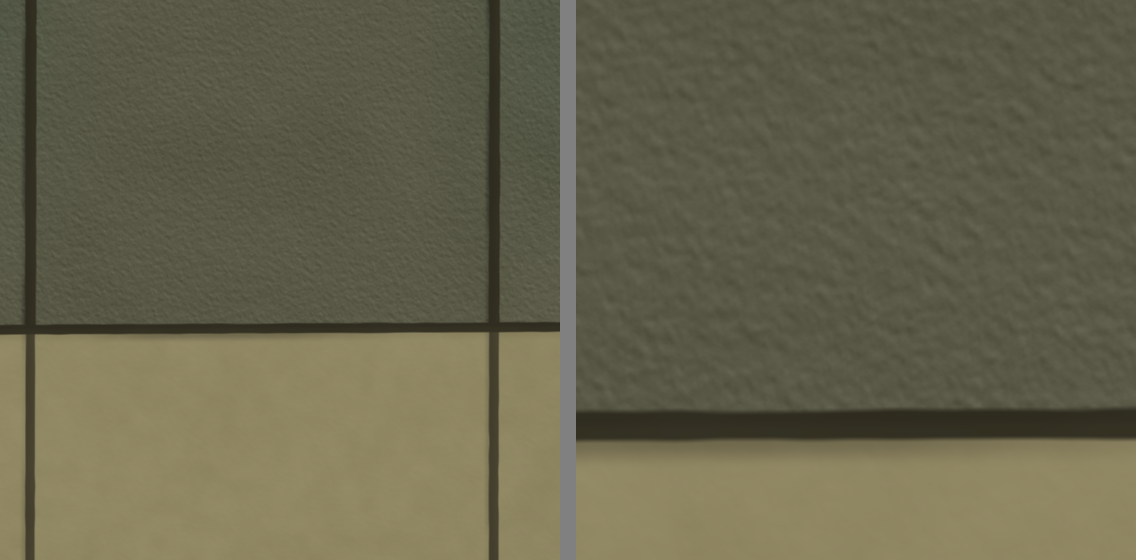
Left: the whole. Right: its middle third, enlarged.
A WebGL 2 fragment shader for this texture:

```glsl
#version 300 es
precision highp float;

uniform vec2 u_resolution;
out vec4 outColor;

#define TILE_PITCH 0.828
#define JOINT_ORIGIN vec2(0.0535, 0.411)
#define JOINT_WIDTH vec2(0.0195, 0.0175)
#define JOINT_TILT vec2(0.002, 0.0052)
#define EDGE_SOFTNESS 0.0022
#define GRAIN_SCALE 165.0
#define GRAIN_DEPTH 0.085
#define DARK_TILE vec3(0.350, 0.348, 0.276)
#define LIGHT_TILE vec3(0.558, 0.522, 0.382)
#define DARK_JOINT vec3(0.190, 0.180, 0.128)
#define LIGHT_JOINT vec3(0.270, 0.248, 0.180)

float hash(vec2 cell) {
    vec3 q = fract(vec3(cell.xyx) * 0.1031);
    q += dot(q, q.yzx + 33.33);
    return fract((q.x + q.y) * q.z);
}

float valueNoise(vec2 p) {
    vec2 cell = floor(p);
    vec2 f = fract(p);
    f = f * f * (3.0 - 2.0 * f);
    float low = mix(hash(cell), hash(cell + vec2(1.0, 0.0)), f.x);
    float high = mix(hash(cell + vec2(0.0, 1.0)), hash(cell + 1.0), f.x);
    return mix(low, high, f.y);
}

// Layered noise, rotated at each octave to hide the lattice
float fbm(vec2 p) {
    float sum = 0.0;
    float weight = 0.5;
    for (int i = 0; i < 3; i++) {
        sum += weight * valueNoise(p);
        p = mat2(1.6, 1.2, -1.2, 1.6) * p + 17.3;
        weight *= 0.5;
    }
    return sum;
}

// Relief of a rough surface lit from the upper left
float grainRelief(vec2 p) {
    vec2 q = mat2(0.8, 0.6, -0.6, 0.8) * p * GRAIN_SCALE + 40.0;
    q.x *= 0.75;
    return fbm(q) - fbm(q + vec2(0.15, -0.65));
}

// Coverage of a line, given the distance from its centre
float lineMask(float dist, float width, float soft) {
    return 1.0 - smoothstep(-soft, soft, dist - 0.5 * width);
}

void main() {
    vec2 p = gl_FragCoord.xy / u_resolution;
    float soft = max(EDGE_SOFTNESS, 0.8 / min(u_resolution.x, u_resolution.y));

    // Slightly skewed grid of square tiles
    vec2 grid = p - JOINT_ORIGIN - JOINT_TILT * p.yx;
    vec2 tile = floor(grid / TILE_PITCH);
    vec2 offset = grid - TILE_PITCH * floor(grid / TILE_PITCH + 0.5);
    float isDark = 1.0 - mod(tile.y, 2.0);

    // Rough dark tiles and smoother light ones
    float blotch = fbm(p * 7.0 + tile * 5.0) - 0.44;
    float relief = grainRelief(p);
    float speckle = valueNoise(p * GRAIN_SCALE * 1.3) - 0.5;
    vec3 darkFace = DARK_TILE + relief * GRAIN_DEPTH + speckle * 0.012 + blotch * 0.035;
    float sideTint = smoothstep(0.25, 0.55, abs(p.x - 0.47)) * smoothstep(0.4, 1.0, p.y);
    darkFace += sideTint * vec3(-0.028, -0.005, -0.003);
    vec3 lightFace = LIGHT_TILE + blotch * 0.025 + relief * 0.012;
    lightFace += (fbm(p * 32.0) - 0.44) * 0.03;
    vec3 color = mix(lightFace, darkFace, isDark);
    color *= 1.0 + 0.03 * (hash(tile + 9.0) - 0.5);

    // Worn shadow beside the joints
    float sideWear = smoothstep(0.25, 0.7, valueNoise(vec2(tile.x * 7.0, p.y * 9.0)));
    float sideShade = smoothstep(-0.020, -0.009, offset.x) * step(offset.x, 0.0);
    color *= 1.0 - sideShade * mix(0.12, 0.30, isDark) * (0.4 + 0.6 * sideWear);
    float below = smoothstep(-0.026, -0.010, offset.y) * step(offset.y, 0.0);
    float patchWear = smoothstep(0.12, 0.30, p.x) * (1.0 - smoothstep(0.45, 0.72, p.x));
    color *= 1.0 - below * (0.05 + 0.16 * patchWear) * (1.0 - isDark);

    // Joints, with an uneven edge and a darker core
    float wobble = (valueNoise(p * 38.0) - 0.5) * 0.0014;
    vec2 width = JOINT_WIDTH - vec2(0.0025 * (1.0 - isDark), 0.0);
    float vertical = lineMask(abs(offset.x) + wobble, width.x, soft);
    float horizontal = lineMask(abs(offset.y) + wobble, width.y, soft);
    float fade = 0.012 * (valueNoise(p * vec2(20.0, 12.0)) - 0.5);
    vec3 verticalColor = mix(LIGHT_JOINT, DARK_JOINT, isDark) + fade;
    verticalColor *= 1.0 + 0.07 * smoothstep(-0.006, 0.006, offset.x) - 0.035;
    vec3 horizontalColor = DARK_JOINT * 1.06 + fade;
    horizontalColor *= 1.0 - 0.08 * smoothstep(-0.003, 0.005, offset.y);
    color = mix(color, verticalColor, vertical);
    color = mix(color, horizontalColor, horizontal);

    outColor = vec4(color, 1.0);
}
```
